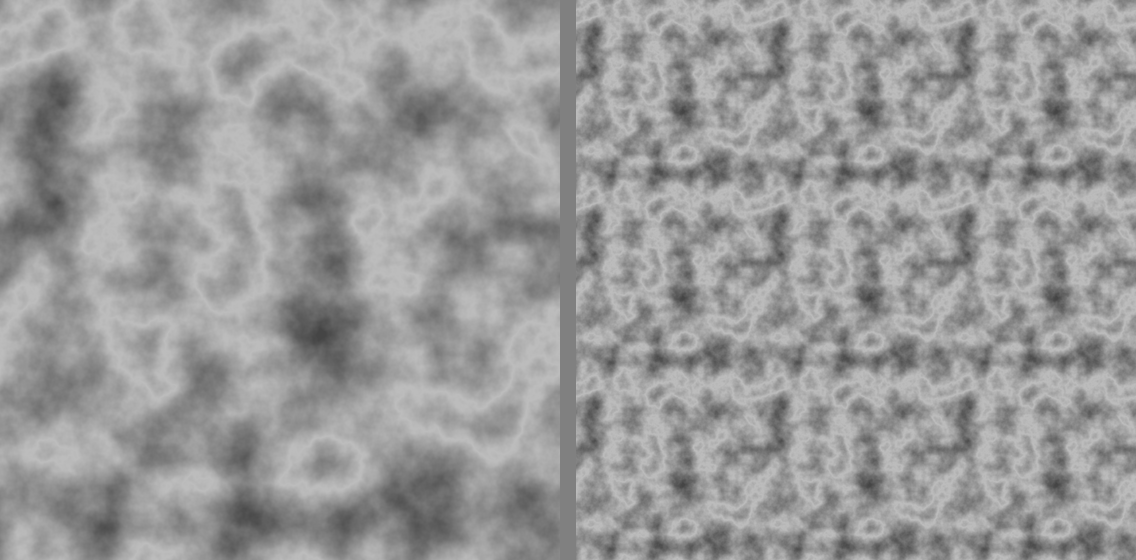
Left: one tile. Right: repeated 3 by 3.
This texture is drawn by a three.js fragment shader. Its source:

```glsl
// Tiling grey smoke: folded gradient noise with soft dark clouds and thin bright creases.

#define CELLS 6.0         // noise cells across the tile in the first octave
#define OCTAVES 6
#define GAIN 0.5          // amplitude ratio between octaves
#define FOLD_LEVEL 0.265  // noise height at which the creases lie
#define CREASE_SOFT 0.018 // rounding of the crease tip
#define CONTRAST 0.45
#define CREASE_GREY 0.745
#define DARKEST_GREY 0.27
#define SEED 3.0

varying vec2 vUv;

const float TAU = 6.2831853;

float hash(vec2 p) {
  return fract(sin(dot(p, vec2(127.1, 311.7))) * 43758.5453);
}

// Unit gradient of a lattice point, wrapped to the period of its octave
vec2 gradient(vec2 cell, float period, float seed) {
  float angle = TAU * hash(mod(cell, period) + seed * vec2(17.3, 9.1));
  return vec2(cos(angle), sin(angle));
}

// Periodic gradient noise
float gradientNoise(vec2 p, float period, float seed) {
  vec2 cell = floor(p);
  vec2 f = p - cell;
  vec2 blend = f * f * f * (f * (f * 6.0 - 15.0) + 10.0);
  vec2 right = vec2(1.0, 0.0);
  vec2 up = vec2(0.0, 1.0);
  float a = dot(gradient(cell, period, seed), f);
  float b = dot(gradient(cell + right, period, seed), f - right);
  float c = dot(gradient(cell + up, period, seed), f - up);
  float d = dot(gradient(cell + 1.0, period, seed), f - 1.0);
  return mix(mix(a, b, blend.x), mix(c, d, blend.x), blend.y);
}

// Octave sum; each lattice is shifted so that their zeros do not line up
float cloudNoise(vec2 uv) {
  float sum = 0.0;
  float amplitude = 1.0;
  float period = CELLS;
  for (int i = 0; i < OCTAVES; i++) {
    float seed = SEED + float(i);
    vec2 shift = vec2(0.37, 0.61) * float(i);
    sum += amplitude * gradientNoise(uv * period + shift, period, seed);
    amplitude *= GAIN;
    period *= 2.0;
  }
  return sum;
}

void main() {
  // Folding the noise off centre leaves wide clouds and small closed creases
  float height = cloudNoise(vUv) - FOLD_LEVEL;
  float folded = sqrt(height * height + CREASE_SOFT * CREASE_SOFT);
  float grey = max(CREASE_GREY - CONTRAST * folded, DARKEST_GREY);
  gl_FragColor = vec4(vec3(grey), 1.0);
}
```
